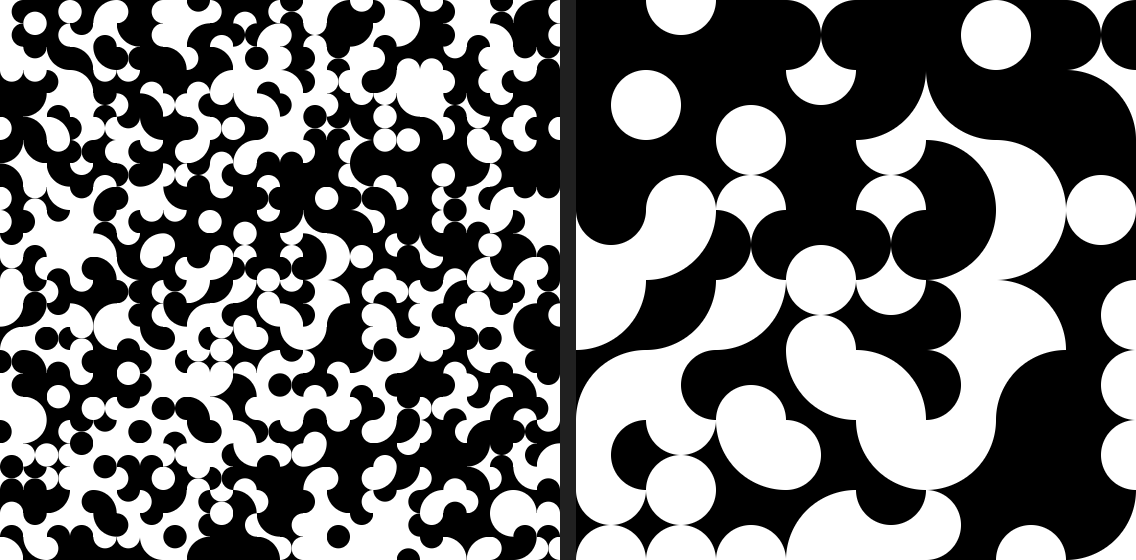
Left, the full canvas; right, a detail of the centre.
This pattern is drawn by a three.js fragment shader. Its source:

```glsl
varying vec2 vUv;

const float TILES = 24.0;

// Three random values per tile, repeating across the canvas
vec3 hashTile(vec2 tile) {
  vec2 wrapped = mod(tile, TILES) + 17.0;
  vec3 p = fract(wrapped.xyx * vec3(0.1031, 0.1030, 0.0973));
  p += dot(p, p.yxz + 33.33);
  return fract((p.xxy + p.yzz) * p.zyx);
}

// Half disc on a tile edge, present only if the edge has the shape's tone
float edgeDisc(vec2 q, vec2 middle, float edgeTone, float tone) {
  return edgeTone == tone ? length(q - middle) - 0.5 : 1.0;
}

void main() {
  vec2 p = vUv * TILES;
  vec2 tile = floor(p);
  vec2 q = p - tile;
  float pixel = fwidth(p.x);

  // Every grid edge is black or white and shared by its two tiles
  vec3 own = hashTile(tile);
  float bottom = step(0.5, own.x);
  float left = step(0.5, own.y);
  float top = step(0.5, hashTile(tile + vec2(0.0, 1.0)).x);
  float right = step(0.5, hashTile(tile + vec2(1.0, 0.0)).y);

  // The rarer tone forms the shape; a coin decides ties
  float whites = bottom + top + left + right;
  float tone = whites == 2.0 ? step(0.5, own.z) : step(whites, 2.0);

  float d;
  if (whites == 2.0 && bottom != top) {
    // Adjacent edges join in a quarter disc around their corner
    vec2 corner = vec2(right == tone ? 1.0 : 0.0, top == tone ? 1.0 : 0.0);
    d = length(q - corner) - 1.0;
  } else {
    // Single or opposite edges carry half discs
    d = min(min(edgeDisc(q, vec2(0.5, 0.0), bottom, tone),
                edgeDisc(q, vec2(0.5, 1.0), top, tone)),
            min(edgeDisc(q, vec2(0.0, 0.5), left, tone),
                edgeDisc(q, vec2(1.0, 0.5), right, tone)));
  }

  float inside = clamp(0.5 - d / pixel, 0.0, 1.0);
  gl_FragColor = vec4(vec3(mix(1.0 - tone, tone, inside)), 1.0);
}
```
